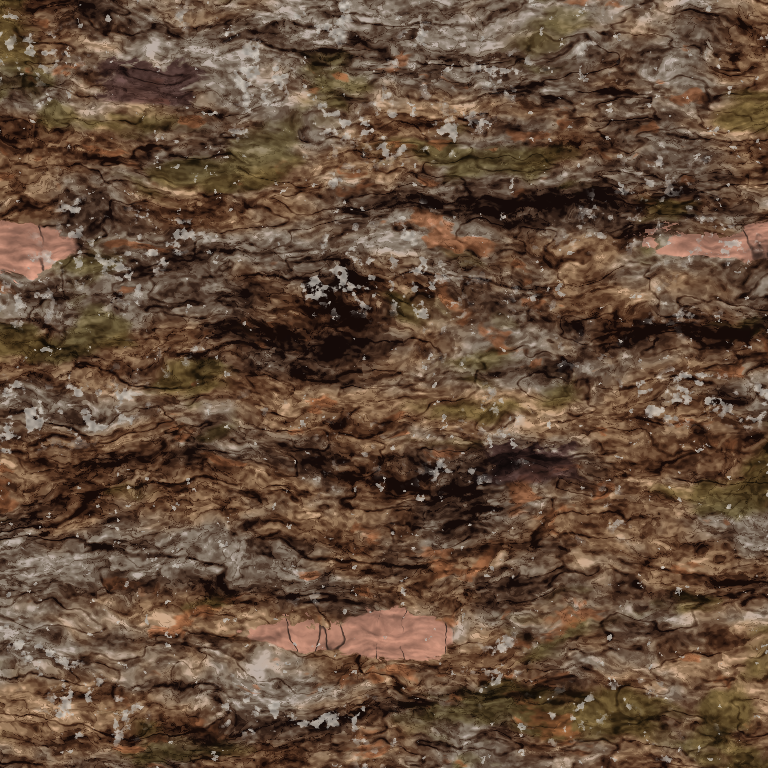
This texture is drawn by a WebGL 1 fragment shader. Its source:

```glsl
precision highp float;
// Weathered tree bark with its grain running sideways: warped, stretched noise
// gives a tone that is cut by cracks and crevices, lit as relief and coloured
// through a brown ramp; peeled wood, stains, moss, rust and lichen lie on top.

uniform vec2 u_resolution;

const vec3 SOOT  = vec3(0.08, 0.04, 0.03);
const vec3 UMBER = vec3(0.21, 0.13, 0.09);
const vec3 BROWN = vec3(0.32, 0.22, 0.16);
const vec3 BARK  = vec3(0.42, 0.33, 0.26);
const vec3 TAN   = vec3(0.55, 0.47, 0.39);
const vec3 PALE  = vec3(0.76, 0.67, 0.60);
const vec3 PEELED = vec3(0.71, 0.51, 0.43);
const vec3 STAIN  = vec3(0.27, 0.17, 0.16);
const vec3 RUST   = vec3(0.56, 0.33, 0.20);
const vec3 MOSS   = vec3(0.29, 0.24, 0.10);
const vec3 LICHEN = vec3(0.80, 0.77, 0.73);

const vec2 GRAIN = vec2(13.0, 31.0);       // stretch of the main relief
const vec2 PLATES = vec2(24.0, 42.0);      // flakes per canvas
const vec2 LIGHT = vec2(-0.0015, 0.0035);  // offset towards the light
const float BAND_PERIOD = 0.1667;          // spacing of the deep crevices
const float BAND_WIDTH = 0.017;
const vec2 PEEL_AT = vec2(0.52, 0.175);
const vec2 STAIN_AT = vec2(0.70, 0.395);
const float BIAS = 0.36;                   // overall lightness

float hash(vec2 p) {
  vec3 q = fract(vec3(p.xyx) * 0.1031);
  q += dot(q, q.yzx + 33.33);
  return fract((q.x + q.y) * q.z);
}

// Value noise in -1..1
float noise(vec2 p) {
  vec2 i = floor(p), f = fract(p);
  f = f * f * (3.0 - 2.0 * f);
  float low = mix(hash(i), hash(i + vec2(1.0, 0.0)), f.x);
  float high = mix(hash(i + vec2(0.0, 1.0)), hash(i + 1.0), f.x);
  return 2.0 * mix(low, high, f.y) - 1.0;
}

float fbm(vec2 p) {
  float sum = 0.0, amp = 0.5;
  for (int i = 0; i < 4; i++) {
    sum += amp * noise(p);
    p = mat2(0.96, 0.28, -0.28, 0.96) * p * 2.03 + 17.7;
    amp *= 0.55;
  }
  return sum;
}

// Thin line along the zero level of a noise
float crack(vec2 p, float width) {
  return 1.0 - smoothstep(0.0, width, abs(noise(p) + 0.35 * noise(p * 2.7 + 9.1)));
}

// Cellular flakes: x is the gap to the border, y a random tone in -1..1
vec2 flakes(vec2 p) {
  vec2 cell = floor(p);
  float near = 9.0, second = 9.0, tone = 0.0;
  for (int j = -1; j <= 1; j++)
    for (int i = -1; i <= 1; i++) {
      vec2 c = cell + vec2(float(i), float(j));
      float d = length(c + vec2(hash(c), hash(c + 57.3)) - p);
      if (d < near) { second = near; near = d; tone = hash(c + 111.7); }
      else second = min(second, d);
    }
  return vec2(second - near, 2.0 * tone - 1.0);
}

// Brown ramp; the stops split a normal distribution into the colour shares
vec3 ramp(float z) {
  vec3 c = mix(SOOT, UMBER, smoothstep(-1.75, -0.95, z));
  c = mix(c, BROWN, smoothstep(-0.95, -0.35, z));
  c = mix(c, BARK, smoothstep(-0.35, 0.28, z));
  c = mix(c, TAN, smoothstep(0.28, 1.02, z));
  return mix(c, PALE, smoothstep(1.02, 2.1, z));
}

// Offset from a spot that repeats across the canvas edge
vec2 wrapped(vec2 d) { return fract(d + 0.5) - 0.5; }

void main() {
  vec2 uv = gl_FragCoord.xy / u_resolution;

  // Undulating grain
  vec2 p = uv + 0.035 * vec2(fbm(uv * vec2(6.0, 9.0)), fbm(uv * vec2(4.0, 6.0) + 31.0));
  p += 0.008 * vec2(fbm(uv * 34.0 + 5.0), fbm(uv * 30.0 + 71.0));

  // Tone from coarse to fine, with relief light
  float relief = fbm(p * GRAIN);
  float light = relief - fbm((p + LIGHT) * GRAIN);
  float fine = fbm(p * vec2(62.0, 98.0) + 40.0);
  float speck = noise(uv * vec2(190.0, 230.0));
  vec2 flake = flakes(p * PLATES + 1.2 * vec2(fine, relief));
  float tone = BIAS + 1.1 * fbm(p * vec2(3.0, 9.0) + 13.0) + 1.2 * relief
    + 3.0 * light + 1.7 * fine + 0.45 * speck + 0.35 * flake.y;

  // Cracks, flake borders and deep crevices
  float patchy = fbm(p * vec2(5.0, 11.0) + 83.0);
  float broken = smoothstep(-0.2, 0.25, patchy);
  float border = 1.0 - smoothstep(0.02, 0.16, flake.x);
  float bandGap = (fract((p.y - 0.06) / BAND_PERIOD + 0.5) - 0.5) * BAND_PERIOD;
  float bandPower = smoothstep(-0.35, 0.5, noise(vec2(p.x * 5.0, floor(p.y / BAND_PERIOD + 0.14) * 7.0)));
  float band = exp(-pow(bandGap / BAND_WIDTH, 2.0)) * bandPower;
  tone -= 1.6 * broken * crack(p * vec2(5.0, 23.0) + 3.0, 0.11);
  tone -= 1.2 * (1.0 - 0.6 * broken) * crack(p * vec2(17.0, 42.0) + 51.0, 0.14);
  tone -= 0.8 * border * smoothstep(-0.3, 0.3, fine + patchy) + 1.35 * band;

  // Colour with warm and grey drifts
  float drift = fbm(p * vec2(8.0, 15.0) + 120.0);
  vec3 color = ramp(tone);
  color *= mix(vec3(1.06, 0.98, 0.88), vec3(0.96, 1.01, 1.07), smoothstep(-0.35, 0.35, drift));
  float shade = clamp(0.85 + 0.24 * tone, 0.2, 1.3);
  float moss = smoothstep(0.22, 0.5, fbm(p * vec2(7.0, 14.0) + 205.0));
  color = mix(color, MOSS * shade * 1.1, 0.6 * moss);
  float rust = smoothstep(0.36, 0.55, fbm(p * vec2(19.0, 34.0) + 160.0));
  color = mix(color, RUST * shade, 0.65 * rust);

  // Peeled wood and dark stains, each twice, half a canvas apart
  for (int k = 0; k < 2; k++) {
    vec2 origin = uv - 0.5 * float(k);
    vec2 ragged = 0.014 * vec2(relief, fine) + 0.6 * (p - uv);
    vec2 d = wrapped(origin - PEEL_AT) + ragged;
    float body = length(d / vec2(0.085, 0.036));
    float tail = length((d + vec2(0.10, 0.0)) / vec2(0.085, 0.017)) + 0.5 * fine;
    float peel = 1.0 - smoothstep(0.9, 1.02, min(body, tail));
    float split = crack(p * vec2(27.0, 9.0) + 8.0, 0.07) * smoothstep(0.3, 0.9, body);
    vec3 wood = PEELED * (0.97 + 0.2 * relief + 0.22 * fine + 0.6 * light) * (1.0 - 0.65 * split);
    color = mix(color, wood, 0.92 * peel);
    vec2 s = abs(wrapped(origin - STAIN_AT) + ragged) / vec2(0.06, 0.027);
    float stain = 1.0 - smoothstep(0.8, 1.1, max(s.x, s.y) + 0.4 * fine);
    color = mix(color, STAIN * shade, 0.75 * stain);
  }

  // Crusts and crumbs of lichen in clusters
  float cluster = smoothstep(0.08, 0.42, fbm(p * vec2(9.0, 13.0) + 260.0));
  float crumbs = fbm(uv * vec2(75.0, 85.0) + 3.0 * p + 300.0);
  float lichen = cluster * smoothstep(0.12, 0.34, crumbs) + smoothstep(0.50, 0.62, crumbs);
  color = mix(color, LICHEN * (0.9 + 0.18 * speck), 0.8 * clamp(lichen, 0.0, 1.0));

  gl_FragColor = vec4(clamp(color, 0.0, 1.0), 1.0);
}
```
